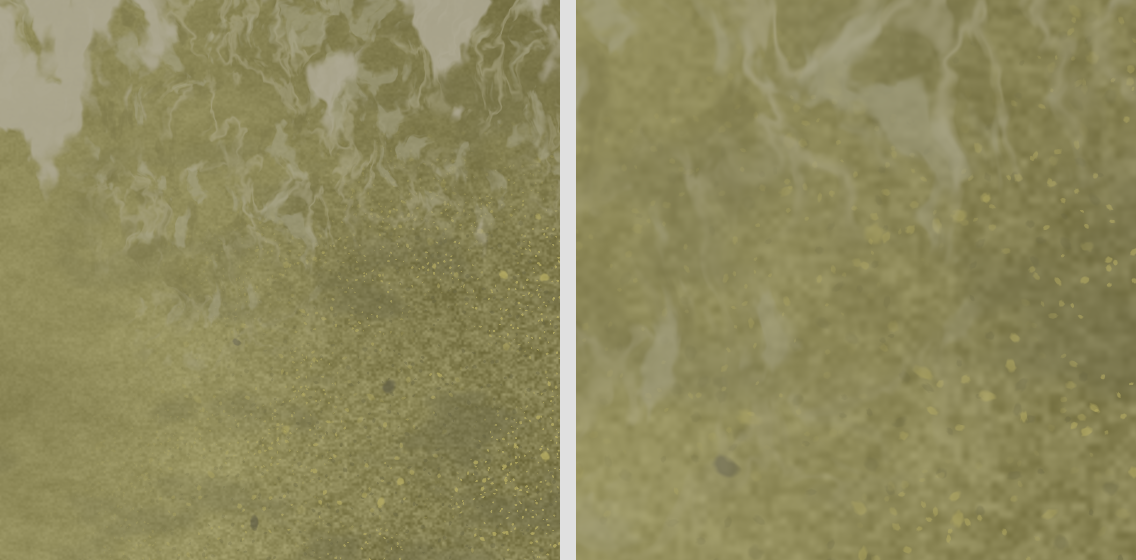
Left: the whole. Right: its middle third, enlarged.
Write a WebGL 1 fragment shader that draws this texture.

```glsl
precision highp float;
// Shallow olive water over sandy ground, with pale sky reflections near the top.
uniform vec2 u_resolution;

float hash(vec2 p) {
  vec3 q = fract(p.xyx * 0.1031);
  q += dot(q, q.yzx + 33.33);
  return fract((q.x + q.y) * q.z);
}

float noise(vec2 p) {
  vec2 i = floor(p), f = fract(p);
  f = f * f * (3.0 - 2.0 * f);
  return mix(mix(hash(i), hash(i + vec2(1, 0)), f.x),
             mix(hash(i + vec2(0, 1)), hash(i + 1.0), f.x), f.y);
}

float fbm(vec2 p) {
  float sum = 0.0, amp = 0.533;
  for (int i = 0; i < 4; i++) {
    sum += amp * noise(p);
    p = mat2(1.6, 1.2, -1.2, 1.6) * p + 17.3;
    amp *= 0.5;
  }
  return sum;
}

// Soft, irregular ellipses scattered over a jittered grid.
float flecks(vec2 p, float scale, float density, float radius, float seed) {
  vec2 g = p * scale + seed, cell = floor(g);
  float cover = 0.0;
  for (int y = -1; y <= 1; y++) {
    for (int x = -1; x <= 1; x++) {
      vec2 id = cell + vec2(x, y);
      vec2 d = g - id - vec2(hash(id + 3.1), hash(id + 8.7));
      float turn = 3.14 * hash(id + 21.4);
      d = mat2(cos(turn), -sin(turn), sin(turn), cos(turn)) * d;
      d.y *= 1.0 + 0.8 * hash(id + 5.2);
      float r = radius * (0.5 + 0.8 * hash(id + 13.9));
      float edge = length(d) + 0.35 * r * (noise(d * 2.0 / r + id * 7.0) - 0.5);
      float shape = 1.0 - smoothstep(0.55 * r, 1.15 * r, edge);
      cover = max(cover, shape * step(hash(id + 31.6), density));
    }
  }
  return cover;
}

void main() {
  vec2 p = gl_FragCoord.xy / u_resolution;

  // Water tint: lighter at lower left, darker towards the right
  float broad = fbm(p * vec2(3.0, 4.0) + 4.0);
  float light = 0.66 - 0.38 * smoothstep(0.35, 1.05, p.x) - 0.22 * smoothstep(0.3, 0.95, p.y);
  light += 0.8 * (broad - 0.5);
  vec3 color = mix(vec3(0.48, 0.46, 0.285), vec3(0.62, 0.60, 0.395), clamp(light, 0.0, 1.0));

  // Sand, clearer at lower right and blurred by the water at left
  float clarity = smoothstep(0.1, 0.95, p.x + 0.35 * (0.5 - p.y))
                * (1.0 - smoothstep(0.5, 0.85, p.y));
  float grit = noise(p * vec2(120.0, 170.0)) + noise(p * 230.0 + 9.0) - 1.0;
  color += (0.03 + 0.07 * clarity) * grit;
  color += 0.06 * (fbm(p * vec2(24.0, 38.0)) - 0.5);

  // Silt shadows and a few dark pebbles
  float silt = smoothstep(0.56, 0.75, fbm(p * vec2(6.0, 11.0) + 31.0));
  color = mix(color, vec3(0.43, 0.42, 0.29), 0.45 * silt * (0.4 + 0.6 * clarity));
  float pebble = flecks(p, 6.0, 0.2, 0.08, 2.0) * (1.0 - smoothstep(0.55, 0.65, p.y));
  color = mix(color, vec3(0.37, 0.36, 0.27), 0.65 * pebble);
  float dark = flecks(p, 62.0, 0.3, 0.25, 40.0);
  color = mix(color, vec3(0.40, 0.39, 0.26), 0.45 * dark * clarity);

  // Yellow grains from coarse and rare to fine and common
  for (int i = 0; i < 3; i++) {
    float k = float(i);
    float grain = flecks(p, 26.0 * pow(2.0, k), 0.11 + 0.1 * k, 0.2 + 0.03 * k, 70.0 + 19.0 * k);
    float clump = smoothstep(0.3, 0.65, noise(p * 9.0 + 5.0 * k));
    color = mix(color, vec3(0.73, 0.69, 0.39), 0.75 * grain * clarity * clump);
  }

  // Ripples: warped, steep wisps fading towards the lower left
  vec2 warp = vec2(fbm(p * 11.0), fbm(p * 11.0 + 47.0)) - 0.5;
  vec2 w = p + 0.09 * warp;
  float shore = 0.36 + 0.45 * (1.0 - smoothstep(0.02, 0.3, p.x)) + 0.18 * smoothstep(0.5, 1.0, p.x);
  float ripple = smoothstep(-0.04, 0.22, p.y - shore + 0.35 * (broad - 0.5));
  float ridge = 1.0 - abs(2.0 * fbm(w * vec2(25.0, 15.0)) - 1.0);
  float wisp = smoothstep(0.8, 1.0, ridge) * smoothstep(0.36, 0.64, fbm(w * 8.0 + 60.0));
  float trough = smoothstep(0.55, 0.75, fbm(w * vec2(34.0, 20.0) + 12.0));
  color = mix(color, vec3(0.46, 0.44, 0.27), 0.4 * ripple * trough);
  color = mix(color, vec3(0.68, 0.66, 0.54), 0.55 * ripple * wisp);
  float glint = smoothstep(0.57, 0.72, fbm(w * vec2(30.0, 19.0) + 80.0));
  color = mix(color, vec3(0.67, 0.66, 0.56), 0.5 * ripple * glint);

  // Pale sky patches, gathered in the upper corners
  float corner = 0.12 * smoothstep(0.15, 0.5, abs(p.x - 0.5));
  float sky = fbm(w * vec2(10.0, 6.0) + 22.0) + 0.75 * (p.y - 1.0) + corner;
  color = mix(color, vec3(0.69, 0.67, 0.59), 0.85 * smoothstep(0.47, 0.57, sky));

  gl_FragColor = vec4(color, 1.0);
}
```
